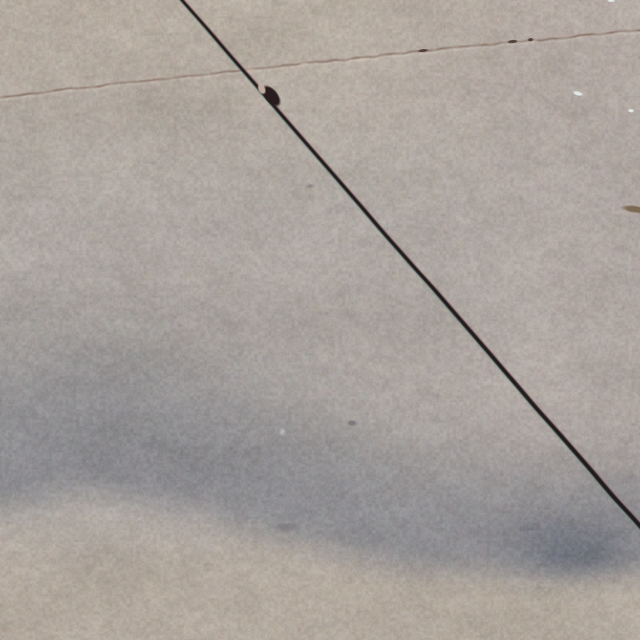
A Shadertoy shader for this texture:

```glsl
float hash(vec2 p) {
    vec3 q = fract(vec3(p.xyx) * 0.1031);
    q += dot(q, q.yzx + 33.33);
    return fract((q.x + q.y) * q.z);
}

float noise(vec2 p) {
    vec2 i = floor(p), f = fract(p);
    f = f * f * (3.0 - 2.0 * f);
    return mix(mix(hash(i), hash(i + vec2(1, 0)), f.x),
               mix(hash(i + vec2(0, 1)), hash(i + vec2(1, 1)), f.x), f.y);
}

float fbm(vec2 p) {
    float sum = 0.0, amp = 0.5;
    for (int i = 0; i < 5; i++) {
        sum += amp * noise(p);
        p = mat2(1.6, 1.2, -1.2, 1.6) * p + 7.3;
        amp *= 0.5;
    }
    return sum;
}

float band(float dist, float halfWidth, float soft) {
    return 1.0 - smoothstep(halfWidth - soft, halfWidth + soft, abs(dist));
}

// Soft rotated ellipse, 1 inside and 0 outside
float spot(vec2 p, vec2 center, vec2 radius, float angle, float soft) {
    float c = cos(angle), s = sin(angle);
    vec2 q = mat2(c, -s, s, c) * (p - center) / radius;
    return 1.0 - smoothstep(1.0 - soft, 1.0 + soft, length(q));
}

float glow(vec2 p, vec2 center, vec2 radius) {
    vec2 q = (p - center) / radius;
    return exp(-dot(q, q));
}

vec3 concrete(vec2 p) {
    vec3 warm = vec3(0.715, 0.675, 0.632);
    vec3 neutral = vec3(0.672, 0.647, 0.626);
    vec3 color = mix(neutral, warm, smoothstep(0.6, 1.0, p.y));
    color = mix(color, vec3(0.690, 0.652, 0.632), smoothstep(0.5, 0.9, p.x) * 0.7);
    color = mix(color, vec3(0.695, 0.655, 0.612), 1.0 - smoothstep(0.08, 0.22, p.y));
    color -= 0.035 * glow(p, vec2(0.27, 0.83), vec2(0.14, 0.035));
    color -= 0.025 * glow(p, vec2(0.42, 0.93), vec2(0.10, 0.035));
    return color;
}

float shadowEdge(float x) {
    float edge = 0.200 - 0.108 * smoothstep(0.2, 0.72, x);
    return edge + 0.016 * exp(-pow((x - 0.14) / 0.09, 2.0));
}

float shadowAmount(vec2 p) {
    float h = p.y - shadowEdge(p.x) + 0.03 * (fbm(p * 7.0) - 0.5);
    float lower = smoothstep(-0.03, 0.055, h);
    float upper = 1.0 - smoothstep(0.06, mix(0.42, 0.27, p.x), h);
    return lower * upper;
}

void mainImage(out vec4 fragColor, in vec2 fragCoord) {
    vec2 p = fragCoord / iResolution.xy;
    float aa = 0.7 / iResolution.y;
    vec3 color = concrete(p);

    // Broad shade and its darker corner
    color = mix(color, vec3(0.525, 0.525, 0.545), 0.86 * shadowAmount(p));
    float corner = glow(p, vec2(0.895, 0.138), vec2(0.085, 0.052));
    corner *= smoothstep(0.075, 0.125, p.y);
    color = mix(color, vec3(0.40, 0.42, 0.465), 0.72 * corner);

    // Worn surface: broad mottling, streaks and grain
    color += 0.065 * (fbm(p * vec2(6.0, 10.0)) - 0.48);
    color += 0.050 * (fbm(p * vec2(30.0, 55.0) + 4.0) - 0.48);
    color += 0.050 * (noise(p * 190.0) - 0.5);
    color += 0.040 * (noise(p * 370.0 + 9.0) - 0.5);
    vec3 tint = vec3(noise(p * 130.0), noise(p * 130.0 + 31.0), noise(p * 130.0 + 67.0));
    color += 0.014 * (tint - 0.5);
    float pits = smoothstep(0.86, 0.97, noise(p * vec2(75.0, 110.0)));
    color -= 0.035 * pits * noise(p * 12.0);

    // Hairline joint, broken into worn patches
    float seam = p.y - (0.849 + 0.114 * p.x - 0.010 * p.x * p.x);
    seam += 0.003 * (noise(vec2(p.x * 65.0, 2.0)) - 0.5);
    float wear = 0.35 + 0.55 * noise(vec2(p.x * 90.0, 8.0));
    color = mix(color, vec3(0.52, 0.42, 0.37), wear * band(seam, 0.0015, 0.0011 + aa));
    color += 0.035 * band(seam + 0.004, 0.0015, 0.002);
    float chips = spot(p, vec2(0.661, 0.921), vec2(0.007, 0.0022), 0.1, 0.4);
    chips += spot(p, vec2(0.801, 0.935), vec2(0.007, 0.0025), 0.1, 0.4);
    chips += spot(p, vec2(0.829, 0.938), vec2(0.004, 0.0025), 0.1, 0.4);
    color = mix(color, vec3(0.24, 0.18, 0.16), 0.8 * min(chips, 1.0));
    float dust = spot(p, vec2(0.393, 0.889), vec2(0.012, 0.004), 0.1, 0.6);
    dust += spot(p, vec2(0.475, 0.900), vec2(0.006, 0.003), 0.1, 0.6);
    color = mix(color, vec3(0.78, 0.72, 0.67), 0.6 * dust);

    // Deep diagonal joint with coloured fringes
    float joint = (p.x - 0.284 - 0.870 * (1.0 - p.y)) * 0.754;
    joint += 0.0016 * (noise(vec2(p.y * 22.0, 5.0)) - 0.5);
    float halfWidth = mix(0.0036, 0.0022, p.y);
    color = mix(color, vec3(0.36, 0.55, 0.47), 0.55 * band(joint + halfWidth, 0.0016, 0.0012 + aa));
    color = mix(color, vec3(0.62, 0.38, 0.41), 0.55 * band(joint - halfWidth, 0.0016, 0.0012 + aa));
    color = mix(color, vec3(0.10, 0.085, 0.09), 0.95 * band(joint, halfWidth, 0.0008 + aa));

    // Debris beside the crossing
    color = mix(color, vec3(0.16, 0.11, 0.12), spot(p, vec2(0.424, 0.850), vec2(0.018, 0.0095), -0.9, 0.2));
    color = mix(color, vec3(0.76, 0.67, 0.62), spot(p, vec2(0.409, 0.861), vec2(0.008, 0.005), -1.1, 0.3));

    // Pale flecks, a leaf and small stains
    float flecks = spot(p, vec2(0.903, 0.854), vec2(0.007, 0.003), -0.25, 0.4);
    flecks += spot(p, vec2(0.986, 0.827), vec2(0.004, 0.0025), 0.0, 0.4);
    flecks += spot(p, vec2(0.955, 0.999), vec2(0.005, 0.002), 0.0, 0.4);
    color = mix(color, vec3(0.88, 0.91, 0.90), min(flecks, 1.0));
    color = mix(color, vec3(0.43, 0.35, 0.25), 0.8 * spot(p, vec2(0.992, 0.673), vec2(0.018, 0.005), -0.15, 0.4));
    float stains = spot(p, vec2(0.550, 0.339), vec2(0.006, 0.004), 0.0, 0.5);
    stains += 0.6 * spot(p, vec2(0.447, 0.176), vec2(0.016, 0.006), 0.0, 0.6);
    stains += 0.6 * spot(p, vec2(0.484, 0.709), vec2(0.005, 0.003), 0.0, 0.5);
    color = mix(color, vec3(0.40, 0.39, 0.42), 0.65 * stains);
    color += 0.12 * spot(p, vec2(0.441, 0.325), vec2(0.004, 0.005), 0.0, 0.6);

    fragColor = vec4(clamp(color, 0.0, 1.0), 1.0);
}
```
